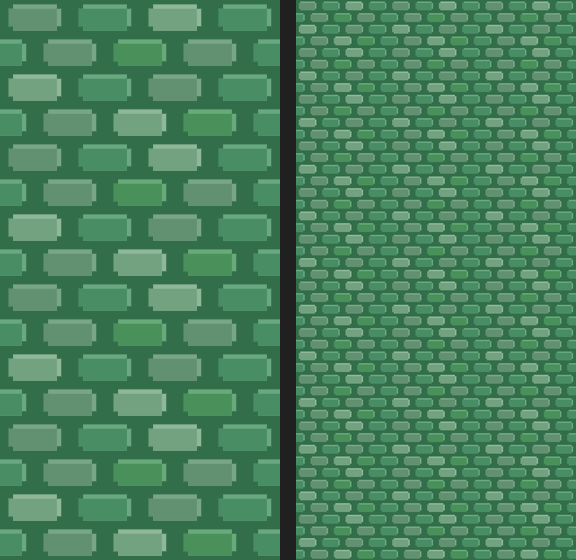
Left: one tile. Right: repeated 3 by 3.
This pattern is drawn by a Shadertoy shader. Its source:

```glsl
// Staggered green bricks with notched corners and a lit top and right edge.
#define COLUMNS 4.0
#define ROWS 16.0
#define CELL vec2(16.0, 8.0)
#define MORTAR vec3(0.200, 0.430, 0.290)
#define TEAL vec3(0.285, 0.553, 0.396)
#define SAGE vec3(0.384, 0.567, 0.443)
#define MINT vec3(0.447, 0.635, 0.502)
#define LEAF vec3(0.285, 0.563, 0.358)

// Brick kinds, four rows from the top: 0 teal, 1 sage, 2 mint, 3 leaf
const int KINDS[16] = int[16](
    1, 0, 2, 0,
    1, 3, 1, 0,
    2, 0, 1, 0,
    1, 2, 3, 0);

// Signed distance to the box between two corners
float boxDistance(vec2 p, vec2 low, vec2 high) {
    vec2 d = max(low - p, p - high);
    return max(d.x, d.y);
}

float coverage(float dist, float pixel) {
    return clamp(0.5 - dist / pixel, 0.0, 1.0);
}

void brickColors(int kind, out vec3 face, out vec3 lit) {
    face = TEAL;
    lit = vec3(0.410, 0.660, 0.505);
    if (kind == 1) { face = SAGE; lit = vec3(0.478, 0.651, 0.533); }
    if (kind == 2) { face = MINT; lit = vec3(0.557, 0.720, 0.600); }
    if (kind == 3) { face = LEAF; lit = vec3(0.410, 0.665, 0.478); }
}

void mainImage(out vec4 fragColor, in vec2 fragCoord) {
    // Grid counted from the top left, odd rows shifted by half a brick
    vec2 uv = fragCoord / iResolution.xy;
    vec2 grid = vec2(uv.x * COLUMNS, (1.0 - uv.y) * ROWS);
    float row = mod(floor(grid.y), ROWS);
    grid.x -= 0.5 * mod(row, 2.0);
    float column = mod(floor(grid.x), COLUMNS);
    vec2 p = fract(grid) * CELL;
    float pixel = ROWS * CELL.y / iResolution.y;

    vec3 face, lit;
    brickColors(KINDS[int(mod(row, 4.0)) * 4 + int(column)], face, lit);

    // Notched outline, then the face that leaves the lit edges uncovered
    float outline = min(boxDistance(p, vec2(2.0, 2.0), vec2(14.0, 6.0)),
                        boxDistance(p, vec2(3.0, 1.0), vec2(13.0, 7.0)));
    float front = min(boxDistance(p, vec2(2.0, 2.0), vec2(13.0, 6.0)),
                      boxDistance(p, vec2(3.0, 2.0), vec2(13.0, 7.0)));

    vec3 color = mix(MORTAR, lit, coverage(outline, pixel));
    color = mix(color, face, coverage(front, pixel));
    fragColor = vec4(color, 1.0);
}
```
